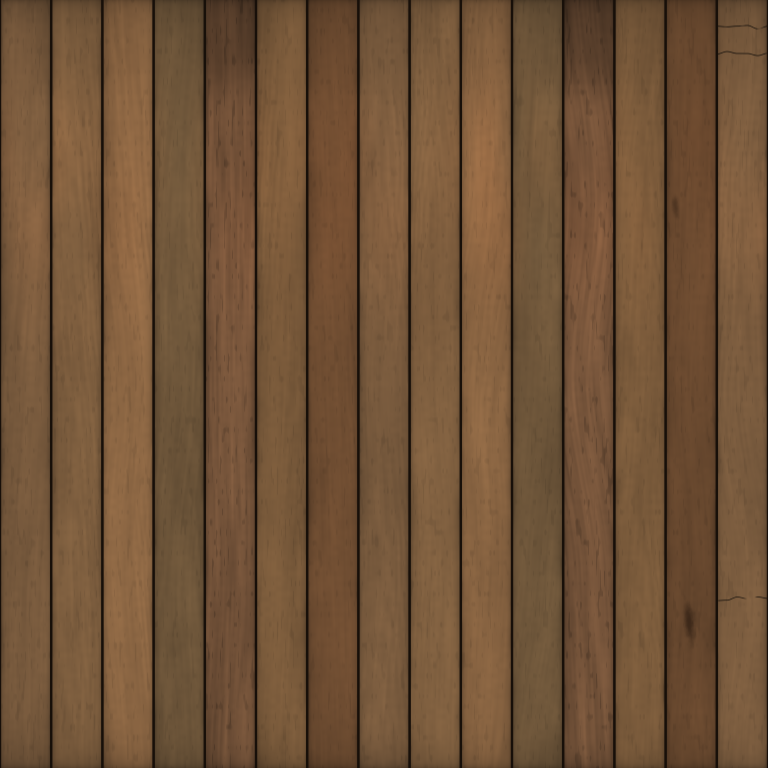
A Shadertoy shader for this texture:

```glsl
// Fifteen upright brown timber deck boards with fine grain, dark seams and a few knots.

const float BOARDS = 15.0;
const int TONES = 7;
const float SEAM_HALF_WIDTH = 0.024; // fraction of a board
const vec3 SEAM_COLOR = vec3(0.09, 0.06, 0.035);
const vec3 KNOT_COLOR = vec3(0.20, 0.13, 0.08);

// Board tones, cycled across the deck
const vec3 TONE[TONES] = vec3[TONES](
    vec3(0.48, 0.36, 0.245), vec3(0.50, 0.375, 0.25), vec3(0.54, 0.395, 0.26),
    vec3(0.435, 0.34, 0.23), vec3(0.455, 0.325, 0.225), vec3(0.485, 0.36, 0.235),
    vec3(0.425, 0.295, 0.19));

float hash(vec2 p) {
    return fract(sin(dot(p, vec2(127.1, 311.7))) * 43758.5453);
}

float noise(vec2 p) {
    vec2 i = floor(p), f = fract(p);
    f = f * f * (3.0 - 2.0 * f);
    return mix(mix(hash(i), hash(i + vec2(1, 0)), f.x),
               mix(hash(i + vec2(0, 1)), hash(i + vec2(1, 1)), f.x), f.y);
}

float fbm(vec2 p) {
    float sum = 0.0, amp = 0.5;
    for (int i = 0; i < 4; i++) {
        sum += amp * noise(p);
        p = p * 2.03 + 17.3;
        amp *= 0.5;
    }
    return sum / 0.9375;
}

// Long fibres that lean and wander along the board, centred on zero
float fibres(vec2 p, float seed) {
    float lean = (hash(vec2(seed, 3.0)) - 0.5) * 1.6;
    float x = p.x + lean * p.y + 0.5 * noise(vec2(seed * 7.1, p.y * 4.0));
    float coarse = fbm(vec2(x * 7.0, p.y * 5.0) + seed * 19.7);
    float fine = noise(vec2(x * 22.0, p.y * 14.0) + seed * 31.3);
    return 0.65 * coarse + 0.35 * fine - 0.5;
}

// Arched growth rings, centred on zero
float rings(vec2 p, float seed) {
    vec2 c = vec2(hash(vec2(seed, 5.0)), hash(vec2(seed, 9.0)));
    float bend = (p.x - c.x) * (p.x - c.x) * 1.6 + (p.y - c.y) * 2.2;
    float wave = sin(28.0 * (bend + 0.45 * fbm(vec2(p.x * 2.0, p.y * 7.0) + seed * 11.0)));
    return wave * smoothstep(0.35, 0.7, noise(vec2(p.x, p.y * 4.0) + seed * 5.0));
}

// Soft ragged ellipse
float knot(vec2 p, vec2 center, vec2 radius) {
    vec2 d = (p - center) / radius;
    d.x += 0.6 * d.y * 0.5;
    float rough = 0.6 * (fbm(p * vec2(9.0, 70.0)) - 0.5);
    return 1.0 - smoothstep(0.1, 1.0, length(d) + rough);
}

// Hairline crack running across a board
float crack(vec2 p, float height, float seed) {
    float wobble = 0.006 * (noise(vec2(p.x * 5.0, seed)) - 0.5);
    return (1.0 - smoothstep(0.0005, 0.002, abs(p.y - height - wobble)))
         * smoothstep(0.25, 0.6, noise(vec2(p.x * 6.0, seed + 4.0)));
}

vec3 boardColor(vec2 p, float id) {
    int kind = int(id) % TONES;
    float streaky = kind == 4 ? 1.0 : 0.0;
    vec3 col = TONE[kind] * (0.98 + 0.04 * hash(vec2(id, 1.0)));

    // Broad patches, fibres and rings
    float patches = fbm(vec2(p.x * 1.3, p.y * 5.0) + id * 23.0) - 0.5;
    float shade = 1.0 + 0.20 * patches + mix(0.15, 0.36, streaky) * fibres(p, id);
    shade += 0.018 * rings(p, id) * (1.0 - streaky);

    // Short pores and fine mottling
    float pores = noise(vec2(p.x * 26.0, p.y * 75.0) + id * 41.0);
    shade -= mix(0.07, 0.15, streaky) * smoothstep(0.7, 0.95, pores);
    shade += 0.035 * (noise(vec2(p.x * 9.0, p.y * 150.0) + id * 13.0) - 0.5);

    // Warm sheen on the upper half, darker weathering near the board ends
    float sheen = exp(-pow((p.y - 0.75) / 0.16, 2.0)) * noise(vec2(p.x * 2.0, p.y * 6.0) + id);
    col *= shade * (1.0 + sheen * vec3(0.13, 0.08, 0.05));
    float topStain = smoothstep(0.84, 0.93, p.y + 0.05 * patches);
    col *= 1.0 - topStain * mix(0.04, 0.23, streaky);
    float end = min(p.y, 1.0 - p.y);
    col *= 1.0 - 0.16 * exp(-end * 35.0) - 0.12 * exp(-end * 250.0);

    // Knots on one board, cracks on the last
    if (id == 13.0) {
        float k = knot(p, vec2(0.46, 0.19), vec2(0.16, 0.038));
        k = max(k, 0.6 * knot(p, vec2(0.2, 0.73), vec2(0.1, 0.018)));
        col = mix(col, KNOT_COLOR, 0.8 * k);
    }
    if (id == 14.0) {
        float c = max(crack(p, 0.22, 2.0), max(crack(p, 0.93, 6.0), crack(p, 0.965, 8.0)));
        col *= 1.0 - 0.35 * c;
    }
    return col;
}

void mainImage(out vec4 fragColor, in vec2 fragCoord) {
    vec2 uv = fragCoord / iResolution.xy;
    float across = uv.x * BOARDS;
    float id = floor(across);
    vec2 p = vec2(fract(across), uv.y);
    vec3 col = boardColor(p, id);

    // Rounded, slightly worn edges and the seam between boards
    float edge = min(p.x, 1.0 - p.x);
    float wear = 0.6 + 0.8 * noise(vec2(id * 9.0 + step(0.5, p.x) * 4.0, p.y * 30.0));
    col *= 1.0 - wear * (0.28 * exp(-edge * 22.0) + 0.05 * exp(-edge * 7.0));
    float pixel = BOARDS / iResolution.x;
    float seam = 1.0 - smoothstep(-0.6 * pixel, 0.6 * pixel, edge - SEAM_HALF_WIDTH);
    col = mix(col, SEAM_COLOR, seam);
    fragColor = vec4(col, 1.0);
}
```
